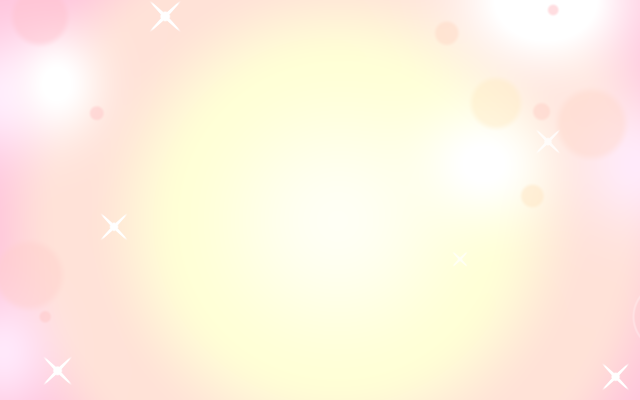
This background is drawn by a WebGL 1 fragment shader. Its source:

```glsl
precision highp float;
// Soft pastel backdrop: a cream-to-rose radial gradient under blurred glows,
// translucent bokeh discs and diagonal four-point sparkles.
// Positions are in canvas heights, with the origin at the lower left.
uniform vec2 u_resolution;

#define CENTER vec2(0.844, 0.448)
#define IVORY vec3(1.0, 1.0, 0.96)
#define LEMON vec3(1.0, 1.0, 0.84)
#define PEACH vec3(1.0, 0.885, 0.845)
#define PINK vec3(1.0, 0.77, 0.86)
#define LAVENDER vec3(1.0, 0.925, 0.995)
#define CREAM_DISC vec3(1.0, 0.92, 0.77)
#define ROSE_DISC vec3(1.0, 0.76, 0.80)
#define DISC_OPACITY 0.62

vec3 radialGradient(vec2 p) {
  float r = length(p - CENTER);
  vec3 color = mix(IVORY, LEMON, smoothstep(0.0, 0.42, r));
  color = mix(color, PEACH, smoothstep(0.38, 0.64, r));
  return mix(color, PINK, smoothstep(0.70, 0.90, r));
}

// Elliptical blur: center in xy, spread in zw.
float glow(vec2 p, vec4 shape) {
  vec2 q = (p - shape.xy) / shape.zw;
  return exp(-dot(q, q));
}

float disc(vec2 p, vec2 center, float radius, float blur) {
  return 1.0 - smoothstep(radius - blur, radius + blur, length(p - center));
}

// Tapered diagonal arms around a round core.
float sparkle(vec2 p, vec2 center, float size, float pixel) {
  vec2 q = p - center;
  vec2 a = abs(vec2(q.x + q.y, q.x - q.y)) * 0.7071;
  float along = max(a.x, a.y) / size;
  float width = 0.06 * size * max(1.0 - along, 0.0);
  float arm = 1.0 - smoothstep(0.0, 1.2 * pixel, min(a.x, a.y) - width);
  arm *= 1.0 - smoothstep(0.7, 1.0, along);
  return max(arm, disc(p, center, 0.21 * size, pixel));
}

void main() {
  float pixel = 1.0 / u_resolution.y;
  vec2 p = gl_FragCoord.xy * pixel;
  vec3 color = radialGradient(p);

  // Blurred glows: the first three are lavender, the others white.
  vec4 glows[6];
  glows[0] = vec4(0.00, 0.76, 0.12, 0.15);
  glows[1] = vec4(0.01, 0.12, 0.12, 0.14);
  glows[2] = vec4(1.59, 0.59, 0.14, 0.16);
  glows[3] = vec4(0.142, 0.79, 0.11, 0.13);
  glows[4] = vec4(1.365, 1.00, 0.20, 0.16);
  glows[5] = vec4(1.21, 0.59, 0.16, 0.14);
  for (int i = 0; i < 6; i++) {
    vec3 light = i < 3 ? LAVENDER : vec3(1.0);
    float gain = i < 3 ? 0.9 : (i == 4 ? 1.5 : 1.1);
    color = mix(color, light, min(gain * glow(p, glows[i]), 1.0));
  }

  // Bokeh discs: center, radius, and warmth from cream to rose.
  vec4 discs[10];
  discs[0] = vec4(0.100, 0.958, 0.069, 1.0);
  discs[1] = vec4(0.073, 0.312, 0.083, 0.7);
  discs[2] = vec4(0.242, 0.717, 0.017, 0.8);
  discs[3] = vec4(0.113, 0.208, 0.014, 0.8);
  discs[4] = vec4(1.117, 0.917, 0.029, 0.4);
  discs[5] = vec4(1.383, 0.975, 0.013, 0.9);
  discs[6] = vec4(1.240, 0.742, 0.062, 0.0);
  discs[7] = vec4(1.354, 0.721, 0.021, 0.6);
  discs[8] = vec4(1.331, 0.510, 0.028, 0.1);
  discs[9] = vec4(1.479, 0.690, 0.085, 0.5);
  for (int i = 0; i < 10; i++) {
    vec4 d = discs[i];
    float cover = disc(p, d.xy, d.z, 0.003 + 0.12 * d.z);
    float opacity = DISC_OPACITY * (1.0 - 3.5 * d.z);
    color = mix(color, mix(CREAM_DISC, ROSE_DISC, d.w), opacity * cover);
  }

  // Rose bubble with a pale rim, cut by the right edge.
  vec2 bubble = vec2(1.667, 0.208);
  float rim = abs(length(p - bubble) - 0.083);
  color = mix(color, ROSE_DISC, 0.25 * disc(p, bubble, 0.083, 0.003));
  color = mix(color, vec3(1.0), 0.3 * (1.0 - smoothstep(0.0, 0.005, rim)));

  // Sparkles: center, arm length and brightness.
  vec4 stars[6];
  stars[0] = vec4(0.413, 0.959, 0.057, 1.0);
  stars[1] = vec4(0.285, 0.433, 0.049, 1.0);
  stars[2] = vec4(0.144, 0.073, 0.052, 1.0);
  stars[3] = vec4(1.539, 0.058, 0.049, 1.0);
  stars[4] = vec4(1.370, 0.646, 0.044, 0.8);
  stars[5] = vec4(1.150, 0.352, 0.027, 0.7);
  for (int i = 0; i < 6; i++) {
    vec4 s = stars[i];
    color = mix(color, vec3(1.0), s.w * sparkle(p, s.xy, s.z, pixel));
  }
  gl_FragColor = vec4(color, 1.0);
}
```
